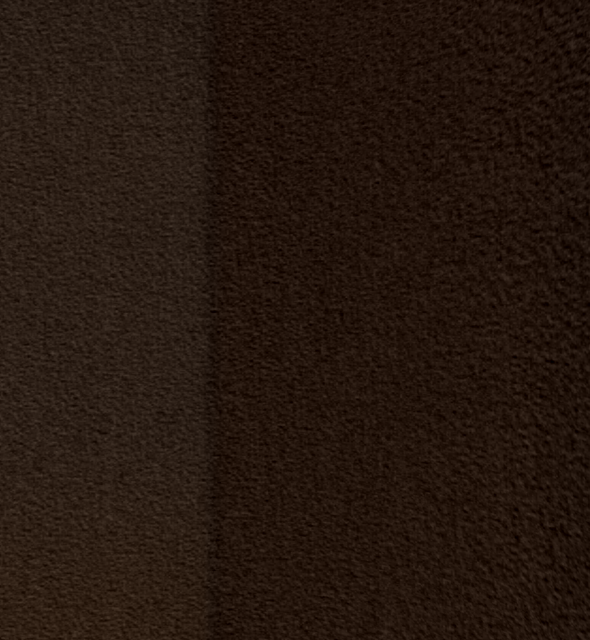
This texture is drawn by a WebGL 1 fragment shader. Its source:

```glsl
precision highp float;
// Dark brown woven cloth with a soft vertical fold left of the middle.
// Broad gradients set the tone of both panels; crisp sheared noise, lit
// by a small offset difference, gives the crepe grain, glints and threads.
uniform vec2 u_resolution;

float hash(vec2 cell) {
  vec3 q = fract(vec3(cell.xyx) * 0.1031);
  q += dot(q, q.yzx + 33.33);
  return fract((q.x + q.y) * q.z);
}

float valueNoise(vec2 p) {
  vec2 cell = floor(p);
  vec2 f = fract(p);
  f = f * f * (3.0 - 2.0 * f);
  float low = mix(hash(cell), hash(cell + vec2(1.0, 0.0)), f.x);
  float high = mix(hash(cell + vec2(0.0, 1.0)), hash(cell + vec2(1.0, 1.0)), f.x);
  return mix(low, high, f.y);
}

float fractalNoise(vec2 p) {
  float sum = 0.0;
  float weight = 0.5;
  for (int i = 0; i < 3; i++) {
    sum += weight * valueNoise(p);
    p = p * 2.03 + vec2(17.3, 9.1);
    weight *= 0.5;
  }
  return sum;
}

// Height difference along the light direction, as seen on a raised weave
float relief(vec2 p, vec2 frequency) {
  vec2 q = p * frequency;
  return valueNoise(q) - valueNoise(q + vec2(0.4, 0.9));
}

// Rows stay level on the left panel and fan out toward the right edge
vec2 bendRows(vec2 p, float foldX) {
  float reach = max(p.x - foldX, 0.0);
  float slope = mix(-0.4, 0.3, p.y);
  float wave = 0.006 * (valueNoise(p * 14.0) - 0.5);
  return vec2(p.x, p.y - slope * reach * reach + wave);
}

// Sparse peaks of a noise field, used for both gaps and glints
float peaks(vec2 p, vec2 frequency) {
  return smoothstep(0.62, 0.92, valueNoise(p * frequency));
}

float weaveGrain(vec2 p, float coarseness) {
  float fine = relief(p, vec2(175.0, 255.0));
  float coarse = relief(p + 3.7, vec2(140.0, 185.0));
  float gaps = peaks(p + 0.41, vec2(125.0, 235.0));
  float glints = peaks(p + 1.73, vec2(210.0, 270.0));
  float fibre = valueNoise(p * vec2(340.0, 400.0)) - 0.5;
  return mix(fine, coarse, coarseness) + 0.40 * (glints - gaps) + 0.85 * fibre;
}

// Faint upright threads, broken along their length
float threads(vec2 p) {
  return valueNoise(vec2(p.x * 170.0, p.y * 18.0)) - 0.5;
}

vec3 panelTone(vec2 uv, float foldX) {
  vec3 left = mix(vec3(0.182, 0.119, 0.073), vec3(0.174, 0.122, 0.088),
                  smoothstep(0.0, 0.35, uv.y));
  left *= 1.0 - 0.08 * smoothstep(0.75, 1.0, uv.y);
  left *= 1.0 - 0.05 * smoothstep(0.2, foldX, uv.x);
  vec3 right = mix(vec3(0.138, 0.080, 0.045), vec3(0.127, 0.070, 0.040),
                   smoothstep(0.1, 1.0, uv.y));
  right *= 1.0 - 0.10 * smoothstep(0.88, 1.0, uv.x);
  return mix(left, right, smoothstep(foldX - 0.020, foldX + 0.012, uv.x));
}

// Narrow shadow in the fold with a wider falloff to its right
float foldShade(float x, float foldX) {
  float d = x - foldX;
  float width = d < 0.0 ? 0.010 : 0.018;
  return 1.0 - 0.14 * exp(-d * d / (width * width));
}

void main() {
  vec2 uv = gl_FragCoord.xy / u_resolution;
  vec2 p = gl_FragCoord.xy / u_resolution.y;
  float aspect = u_resolution.x / u_resolution.y;
  float foldX = 0.358;

  // Panels and fold
  vec3 color = panelTone(uv, foldX) * foldShade(uv.x, foldX);

  // Uneven cloth tone
  color *= 1.0 + 0.08 * (fractalNoise(p * vec2(13.0, 8.0)) - 0.44);

  // Grain, larger at the right
  float coarseness = smoothstep(0.35, 1.0, uv.x);
  float grain = weaveGrain(bendRows(p, foldX * aspect), coarseness);
  color += vec3(1.0, 0.97, 0.92) * grain * mix(0.074, 0.084, coarseness);
  color += 0.020 * threads(p);

  gl_FragColor = vec4(clamp(color, 0.0, 1.0), 1.0);
}
```
